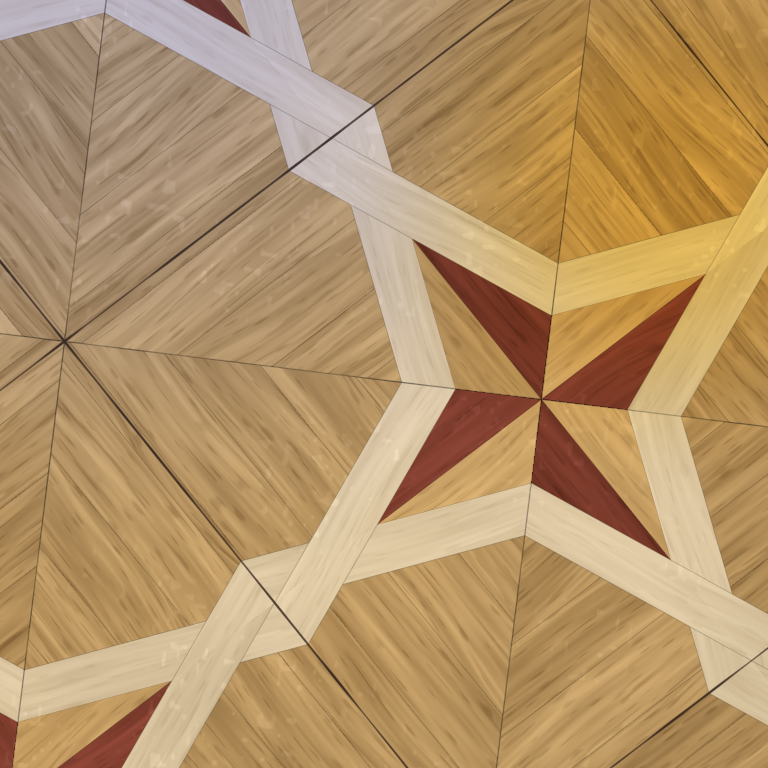
Give the GLSL for this pattern, as a WebGL 2 fragment shader.

```glsl
#version 300 es
precision highp float;
// Parquet floor: square oak panels with four-pointed stars framed by interlaced pale bands.
uniform vec2 u_resolution;
out vec4 fragColor;

float hash(vec2 p) {
    vec3 q = fract(p.xyx * 0.1031);
    q += dot(q, q.yzx + 33.33);
    return fract((q.x + q.y) * q.z);
}

float noise(vec2 p) {
    vec2 i = floor(p), f = fract(p);
    f = f * f * (3.0 - 2.0 * f);
    return mix(mix(hash(i), hash(i + vec2(1, 0)), f.x),
               mix(hash(i + vec2(0, 1)), hash(i + vec2(1, 1)), f.x), f.y);
}

// Wood tint with streaks running along a unit direction
vec3 wood(vec3 tint, vec2 p, vec2 along, float seed, float contrast) {
    vec2 g = vec2(dot(p, along), dot(p, vec2(-along.y, along.x))) + seed * 17.0;
    g.y += 0.05 * noise(g * vec2(3.0, 5.0));
    float fine = noise(g * vec2(9.0, 150.0)) - 0.5;
    float broad = noise(g * vec2(4.0, 55.0)) - 0.5;
    float pores = smoothstep(0.68, 0.95, noise(g * vec2(20.0, 190.0) + 7.0));
    float shade = 0.16 * fine + 0.2 * broad - 0.13 * pores + 0.16 * (seed - 0.5);
    return tint * (1.0 + contrast * shade * vec3(0.85, 1.0, 1.25));
}

// Coverage of a shape, and of a thin line, from a signed distance
float fill(float d, float aa) { return smoothstep(aa, -aa, d); }
float line(float d, float halfWidth, float aa) { return fill(abs(d) - halfWidth, aa); }

void main() {
    vec2 p = gl_FragCoord.xy / u_resolution;
    float aa = 1.3 / min(u_resolution.x, u_resolution.y);

    // Skewed floor axes: a panel spans |x| + |y| < 1 around its star
    vec2 floorPos = inverse(mat2(0.621, -0.0755, 0.074, 0.605)) * (p - vec2(0.705, 0.480));
    vec2 st = 0.5 * vec2(floorPos.x + floorPos.y, floorPos.x - floorPos.y);
    vec2 cell = floor(st + 0.5);
    vec2 f = st - cell;
    vec2 local = vec2(f.x + f.y, f.x - f.y);
    vec2 side = vec2(local.x < 0.0 ? -1.0 : 1.0, local.y < 0.0 ? -1.0 : 1.0);
    vec2 m = abs(local);

    // Fold the quadrants so the upper band of each crossing is always the same one
    bool turned = side.x * side.y > 0.0;
    vec2 q = turned ? m.yx : m;
    float quadrant = side.x + 2.0 * side.y + 3.0;
    float half8 = q.y > q.x ? 1.0 : 0.0;
    vec2 piece = cell * 13.0 + vec2(quadrant, half8 * 5.0) + 71.0;

    // Band distances, sloped at 22.5 degrees
    float overMid = (q.y - 0.4142 * q.x - 0.2365) * 0.924;
    float underMid = (q.x - 0.4142 * q.y - 0.2365) * 0.924;
    float over = abs(overMid) - 0.0522;
    float under = abs(underMid) - 0.0522;
    float star = max(overMid, underMid) + 0.0522;

    // Oak planks parallel to the panel edge
    float depth = 0.5 * (m.x + m.y) * 10.0 + 0.6 * hash(piece);
    float plankSeed = hash(piece + floor(depth) * 3.7);
    vec3 color = wood(vec3(0.72, 0.575, 0.365), floorPos, vec2(side.x, -side.y) * 0.7071, plankSeed, 1.0);
    float plankGap = (0.5 - abs(fract(depth) - 0.5)) * 0.1414;
    color *= 1.0 - 0.24 * line(plankGap, 0.0007, aa);

    // Lower band, star blades, then upper band
    vec2 overDir = (turned ? vec2(0.383, 0.924) : vec2(0.924, 0.383)) * side;
    vec2 underDir = (turned ? vec2(0.924, 0.383) : vec2(0.383, 0.924)) * side;
    vec3 maple = vec3(0.85, 0.765, 0.62);
    vec3 underWood = wood(maple, floorPos, underDir, hash(piece + 3.1), 0.35);
    color = mix(color, underWood, fill(under, aa));
    color *= 1.0 - 0.22 * line(under, 0.0008, aa);

    float diagonal = (q.y - q.x) * 0.7071;
    vec2 radial = side * 0.7071;
    vec3 pale = wood(vec3(0.75, 0.595, 0.37), floorPos, radial, hash(piece + 5.3), 0.8);
    vec3 red = wood(vec3(0.49, 0.235, 0.175), floorPos, radial, hash(piece + 8.9), 1.0);
    vec3 blades = mix(red, pale, fill(diagonal, aa));
    blades *= 1.0 - 0.25 * line(diagonal, 0.0007, aa);
    color = mix(color, blades, fill(star, aa));

    vec3 overWood = wood(maple, floorPos, overDir, hash(piece + 1.7), 0.35);
    color = mix(color, overWood, fill(over, aa));
    color *= 1.0 - 0.22 * line(over, 0.0008, aa);

    // Mitre seams on the axes and uneven dark joints between panels
    float wear = noise(floorPos * 14.0 + 40.0);
    color *= 1.0 - (0.25 + 0.25 * wear) * line(min(m.x, m.y), 0.0012, aa);
    float joint = (1.0 - m.x - m.y) * 0.7071;
    float gap = line(joint, 0.0012 + 0.0016 * wear, aa);
    color = mix(color, vec3(0.22, 0.155, 0.12), gap * (0.65 + 0.3 * wear));

    // Scuffs and pale specks
    float scuff = smoothstep(0.76, 0.92, noise(floorPos * vec2(70.0, 55.0) + 90.0));
    color += 0.045 * scuff * smoothstep(0.45, 0.75, noise(floorPos * 6.0 + 20.0));
    color *= 0.975 + 0.05 * noise(floorPos * 4.0 + 60.0);

    // Cool daylight at upper left, golden reflection at upper right
    float cool = smoothstep(0.95, 0.1, length((p - vec2(0.08, 1.0)) * vec2(1.0, 1.15)));
    float gold = smoothstep(0.42, 0.05, length(p - vec2(0.86, 0.76)));
    color *= mix(vec3(1.0), vec3(0.87, 0.935, 1.24), cool);
    color *= mix(vec3(1.0), vec3(1.02, 0.92, 0.55), gold);
    fragColor = vec4(clamp(color, 0.0, 1.0), 1.0);
}
```
